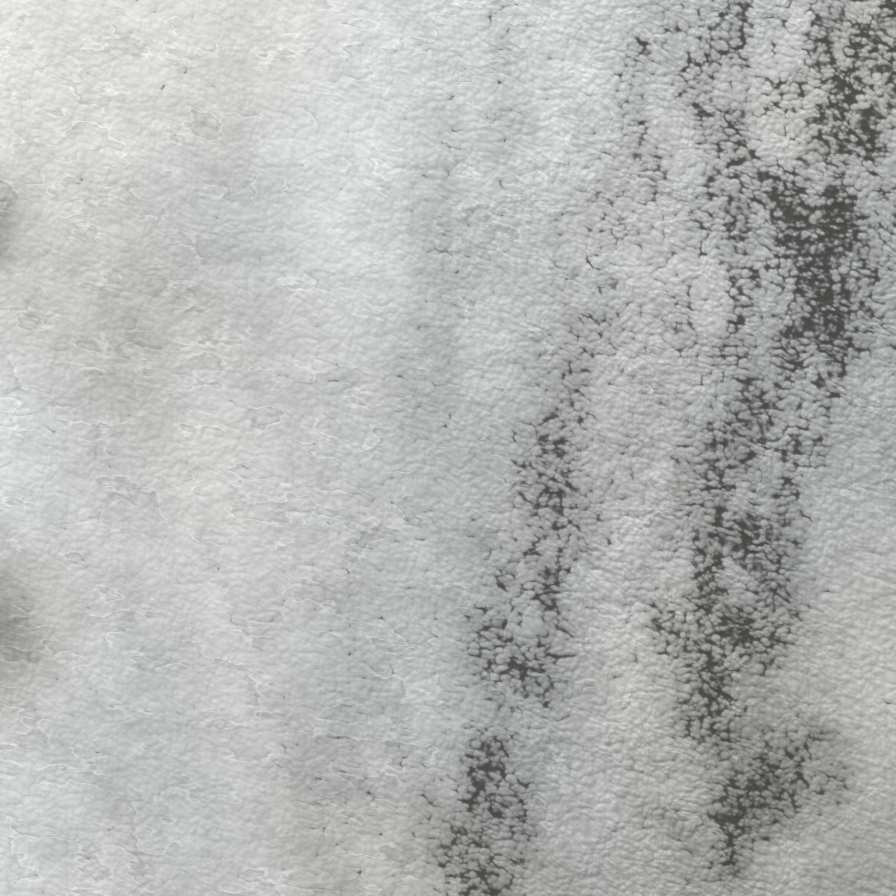
Give the GLSL for this texture, as a three.js fragment shader.

```glsl
varying vec2 vUv;

const vec3 SHADOW = vec3(0.25, 0.252, 0.238);
const vec3 COOL_TINT = vec3(-0.007, 0.004, 0.001);
const vec3 WARM_TINT = vec3(0.005, 0.002, -0.008);
const vec2 LIGHT_DIR = vec2(-0.4, 0.9);

vec2 hash2(vec2 cell) {
  vec2 k = vec2(dot(cell, vec2(127.1, 311.7)), dot(cell, vec2(269.5, 183.3)));
  return fract(sin(k) * 43758.5);
}

float valueNoise(vec2 p) {
  vec2 i = floor(p);
  vec2 f = fract(p);
  f = f * f * (3.0 - 2.0 * f);
  float low = mix(hash2(i).x, hash2(i + vec2(1.0, 0.0)).x, f.x);
  float high = mix(hash2(i + vec2(0.0, 1.0)).x, hash2(i + 1.0).x, f.x);
  return mix(low, high, f.y);
}

float fbm(vec2 p) {
  float sum = 0.0;
  float amp = 0.53;
  for (int i = 0; i < 4; i++) {
    sum += amp * valueNoise(p);
    p = mat2(1.6, 1.2, -1.2, 1.6) * p + 5.3;
    amp *= 0.5;
  }
  return sum;
}

// Distance to the nearest scattered cell centre
float cellular(vec2 p) {
  vec2 i = floor(p);
  vec2 f = fract(p);
  float nearest = 2.0;
  for (int y = -1; y <= 1; y++) {
    for (int x = -1; x <= 1; x++) {
      vec2 o = vec2(float(x), float(y));
      vec2 d = o + hash2(i + o) - f;
      nearest = min(nearest, dot(d, d));
    }
  }
  return sqrt(nearest);
}

// Height of the puffs, slightly wider than tall
float relief(vec2 p) {
  vec2 warp = vec2(valueNoise(p * 45.0), valueNoise(p * 45.0 + 17.0)) - 0.5;
  vec2 q = p + 0.007 * warp + vec2(0.0, 0.15 * p.x);
  float coarse = cellular(q * vec2(82.0, 102.0));
  float fine = cellular(q * vec2(150.0, 180.0) + 3.7);
  return 1.0 - 0.6 * coarse - 0.4 * fine;
}

// Thin wavy lips: a bright edge with shade beside it
float lips(vec2 p) {
  float level = fbm(p * vec2(30.0, 62.0) + vec2(0.0, 9.0 * p.x)) - 0.5;
  float bright = exp(-900.0 * level * level);
  float shade = exp(-500.0 * (level + 0.07) * (level + 0.07));
  return (bright - 0.8 * shade) * smoothstep(0.35, 0.7, valueNoise(p * 38.0 + 5.0));
}

float blob(vec2 p, vec2 centre, vec2 radius) {
  vec2 d = (p - centre) / radius;
  return exp(-dot(d, d));
}

// Soft streak along x = start + slope * y + bend * y * y
float streak(vec2 p, float start, float slope, float bend, float width) {
  float d = (p.x - start - p.y * (slope + bend * p.y)) / width;
  return exp(-d * d);
}

float segmentGlow(vec2 p, vec2 a, vec2 b, float width) {
  vec2 ab = b - a;
  float t = clamp(dot(p - a, ab) / dot(ab, ab), 0.0, 1.0);
  float d = length(p - a - ab * t) / width;
  return exp(-d * d);
}

// How far the cover breaks open, 0 to about 1
float openness(vec2 p) {
  vec2 q = p + 0.08 * (vec2(fbm(p * vec2(14.0, 9.0)), fbm(p * 11.0 + 31.0)) - 0.5);
  float fadeUp = 1.0 - smoothstep(0.25, 0.7, q.y);
  float open = streak(q, 0.52, 0.17, 0.09, 0.058) * mix(0.45, 0.95, fadeUp);
  open += streak(q, 0.79, 0.1, 0.1, 0.052) * smoothstep(0.08, 0.22, q.y);
  open += 0.5 * streak(q, 0.73, 0.12, 0.0, 0.045) * smoothstep(0.1, 0.25, q.y);
  open += 0.36 * smoothstep(0.66, 0.93, q.x) * smoothstep(0.4, 0.7, q.y);
  open += 0.95 * segmentGlow(q, vec2(0.79, 0.05), vec2(0.91, 0.16), 0.038);
  open += 0.18 * streak(q, 0.38, 0.1, 0.1, 0.06);
  float patches = fbm(p * vec2(34.0, 20.0) + 9.0);
  open *= mix(0.4, 1.5, smoothstep(0.25, 0.75, patches));
  return open / (0.8 + 0.45 * open);
}

void main() {
  vec2 p = vUv;
  float height = relief(p);
  float slopeLight = height - relief(p + LIGHT_DIR * 0.0028);
  float open = openness(p);

  // Broad light, with streaky haze and dull smudges
  float tone = 0.645 + 0.13 * p.y + 0.12 * (1.0 - p.x);
  tone += 0.13 * (fbm(p * vec2(8.0, 4.0) + 2.0) - 0.5);
  tone += 0.1 * (fbm(p * vec2(34.0, 42.0) + 6.0) - 0.5);
  float smudge = blob(p, vec2(-0.01, 0.3), vec2(0.06, 0.08));
  smudge += 0.8 * blob(p, vec2(-0.01, 0.75), vec2(0.03, 0.05));
  smudge += 0.4 * blob(p, vec2(0.14, 0.65), vec2(0.13, 0.17));
  tone -= 0.24 * smudge + 0.2 * open;

  // Puffy relief, giving way to fine ripples at the lower right
  float smoothArea = smoothstep(0.84, 0.95, p.x) * (1.0 - smoothstep(0.35, 0.6, p.y));
  float rough = smoothstep(0.3, 0.8, p.x) * (1.0 - 0.5 * smoothArea);
  tone += mix(0.12, 0.24, rough) * slopeLight;
  tone += mix(0.05, 0.12, rough) * (height - 0.55);
  tone += 0.06 * (1.0 - 0.6 * smoothArea) * lips(p);
  float ripple = sin(dot(p, vec2(230.0, 480.0)) + 9.0 * fbm(p * 18.0));
  tone += 0.016 * smoothArea * ripple;
  tone += 0.03 * (valueNoise(p * vec2(190.0, 260.0)) - 0.5);

  float tint = fbm(p * 4.0 + 40.0) + 0.6 * smudge;
  vec3 cover = vec3(tone) + mix(COOL_TINT, WARM_TINT, smoothstep(0.25, 0.85, tint));

  // Dark ground showing between the puffs
  float gap = smoothstep(-0.18, 0.2, 0.06 + 0.54 * open - height);
  gl_FragColor = vec4(mix(cover, SHADOW, 0.8 * gap), 1.0);
}
```
